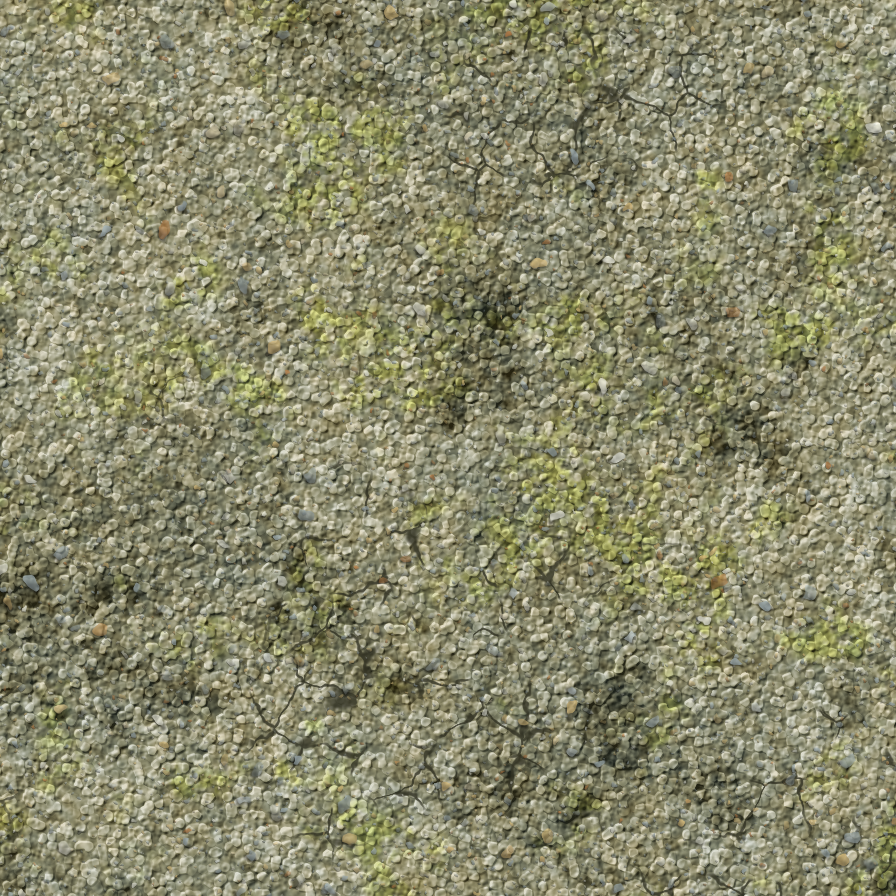
This texture is drawn by a Shadertoy shader. Its source:

```glsl
// Weathered gravelly soil: crisp lit grit over soft olive-grey mottling,
// with moss stains, dark hollows, a few short cracks and scattered pebbles.
// Grit is relief-shaded cell and value noise; pebbles use jittered cells.
const vec3 SOIL_DARK  = vec3(0.24, 0.24, 0.17);
const vec3 SOIL_MID   = vec3(0.55, 0.545, 0.425);
const vec3 SOIL_LIGHT = vec3(0.82, 0.81, 0.73);
const vec3 MOSS_TINT  = vec3(0.97, 1.01, 0.66);
const vec3 STONE_GREY  = vec3(0.58, 0.63, 0.64);
const vec3 STONE_PALE  = vec3(0.87, 0.87, 0.82);
const vec3 STONE_OCHRE = vec3(0.78, 0.68, 0.45);
const vec3 STONE_RUST  = vec3(0.68, 0.46, 0.26);
const vec2 LIGHT_STEP  = vec2(-0.0016, 0.0020);
const float BASE_TONE = 0.575;
const float GRIT_CONTRAST = 0.58;
const float RELIEF = 0.52;
const float MOTTLE = 0.19;
const float CRACK_SCALE = 17.0;
const float CRACK_WIDTH = 0.0012;

float hash(vec2 p) {
    vec3 q = fract(p.xyx * 0.1031);
    q += dot(q, q.yzx + 33.33);
    return fract((q.x + q.y) * q.z);
}
vec2 hash2(vec2 p) { return vec2(hash(p + 17.3), hash(p + 71.9)); }
mat2 turn(float a) { return mat2(cos(a), sin(a), -sin(a), cos(a)); }

float noise(vec2 p) {
    vec2 i = floor(p), f = fract(p);
    f = f * f * (3.0 - 2.0 * f);
    return mix(mix(hash(i), hash(i + vec2(1, 0)), f.x),
               mix(hash(i + vec2(0, 1)), hash(i + vec2(1, 1)), f.x), f.y);
}
float fbm(vec2 p) {
    float sum = 0.0, amp = 0.5;
    for (int i = 0; i < 4; i++) {
        sum += amp * noise(p);
        p = mat2(1.6, 1.2, -1.2, 1.6) * p + 9.7;
        amp *= 0.5;
    }
    return sum / 0.9375;
}

// Softly blended random cells: x is the grain tone, y the border distance
vec2 cells(vec2 p) {
    vec2 base = floor(p);
    float first = 9.0, second = 9.0, sum = 0.0, total = 0.0001;
    for (int k = 0; k < 9; k++) {
        vec2 c = base + vec2(k % 3 - 1, k / 3 - 1);
        float d = length(c + hash2(c) - p), w = exp(-22.0 * d * d);
        sum += w * hash(c + 5.7);
        total += w;
        second = min(second, max(first, d));
        first = min(first, d);
    }
    return vec2(sum / total, 0.5 * (second - first));
}

// Height of the grit, roughly 0 to 1
float grit(vec2 uv) {
    return 0.42 * cells(uv * 112.0).x + 0.22 * noise(turn(0.6) * uv * 150.0)
         + 0.36 * noise(turn(1.1) * uv * 245.0 + 11.7);
}

vec3 stoneColor(float pick) {
    vec3 c = mix(STONE_GREY, STONE_PALE, smoothstep(0.30, 0.60, pick));
    c = mix(c, STONE_OCHRE, smoothstep(0.72, 0.80, pick));
    return mix(c, STONE_RUST, smoothstep(0.92, 0.97, pick));
}

// Lays one size of angular pebbles, each with a contact shadow, over the soil
vec3 addStones(vec3 col, vec2 uv, float scale, float density, float strength) {
    vec2 p = turn(0.4) * uv * scale;
    float soft = max(0.8 / iResolution.y, 0.0010) * scale;
    for (int k = 0; k < 9; k++) {
        vec2 c = floor(p) + vec2(k % 3 - 1, k / 3 - 1);
        if (hash(c + scale) > density) continue;
        vec2 rnd = hash2(c + scale * 2.0), d = p - c - 0.2 - 0.6 * hash2(c);
        vec2 q = turn(6.2832 * rnd.x) * d;
        q.y *= 1.0 + 0.6 * rnd.y;
        q += 0.26 * (vec2(noise(p * 4.0), noise(p * 4.0 + 31.0)) - 0.5);
        float radius = mix(0.13, 0.30, rnd.y * rnd.y);
        float dist = mix(length(q), max(abs(q.x), abs(q.y)), 0.4) - radius;
        float shadow = smoothstep(0.15, 0.0, dist) * smoothstep(0.12, -0.15, d.y);
        float lit = 0.95 + 0.5 * dot(d, vec2(-0.6, 0.8)) + 0.35 * (noise(uv * 190.0) - 0.5);
        col *= 1.0 - 0.5 * strength * shadow;
        col = mix(col, stoneColor(hash(c + 47.0)) * lit,
                  smoothstep(soft, -soft, dist) * strength * mix(0.4, 1.0, hash(c + 83.0)));
    }
    return col;
}

void mainImage(out vec4 fragColor, in vec2 fragCoord) {
    vec2 uv = fragCoord / iResolution.y;
    // Grit, relief light, soft mottling and gritty dark hollows
    float height = grit(uv);
    float tone = BASE_TONE + GRIT_CONTRAST * (height - 0.5) + RELIEF * (height - grit(uv + LIGHT_STEP))
               + MOTTLE * (fbm(uv * 5.0 + 3.0) - 0.5) + 0.14 * (fbm(uv * 30.0) - 0.5);
    float hollow = smoothstep(0.56, 0.76, fbm(uv * 9.0 + 40.0));
    tone -= hollow * (0.06 + 0.16 * smoothstep(0.60, 0.35, fbm(uv * 60.0 + 8.0)));
    // Soil colour with a slight warm and cool drift
    vec3 col = mix(SOIL_DARK, SOIL_MID, clamp((tone - 0.24) / 0.31, -0.35, 1.0));
    col = mix(col, SOIL_LIGHT, clamp((tone - 0.55) / 0.27, 0.0, 1.2));
    col += (noise(turn(0.8) * uv * 95.0) + fbm(uv * 11.0 + 25.0) - 1.0) * vec3(0.035, 0.0, -0.05);
    // Moss stains
    float moss = smoothstep(0.52, 0.74, fbm(uv * 14.0 + 90.0)) * smoothstep(0.3, 0.65, fbm(uv * 70.0));
    col *= mix(vec3(1.0), MOSS_TINT, 0.85 * moss);
    // Short cracks in a few areas
    vec2 bent = uv + 0.03 * (vec2(fbm(uv * 30.0), fbm(uv * 30.0 + 50.0)) - 0.5);
    float border = cells(bent * CRACK_SCALE).y / CRACK_SCALE;
    float cracked = smoothstep(0.66, 0.76, noise(uv * 5.5 + 14.0)) * smoothstep(0.45, 0.62, noise(uv * 26.0));
    col = mix(col, SOIL_DARK * 0.8, 0.8 * cracked * smoothstep(CRACK_WIDTH * 1.7, CRACK_WIDTH * 0.4, border));
    // Pebbles from small to large
    col = addStones(col, uv, 120.0, 0.34, 0.65);
    col = addStones(col, uv, 64.0, 0.26, 0.75);
    col = addStones(col, uv, 31.0, 0.17, 0.85);
    fragColor = vec4(clamp(col, 0.0, 1.0), 1.0);
}
```
